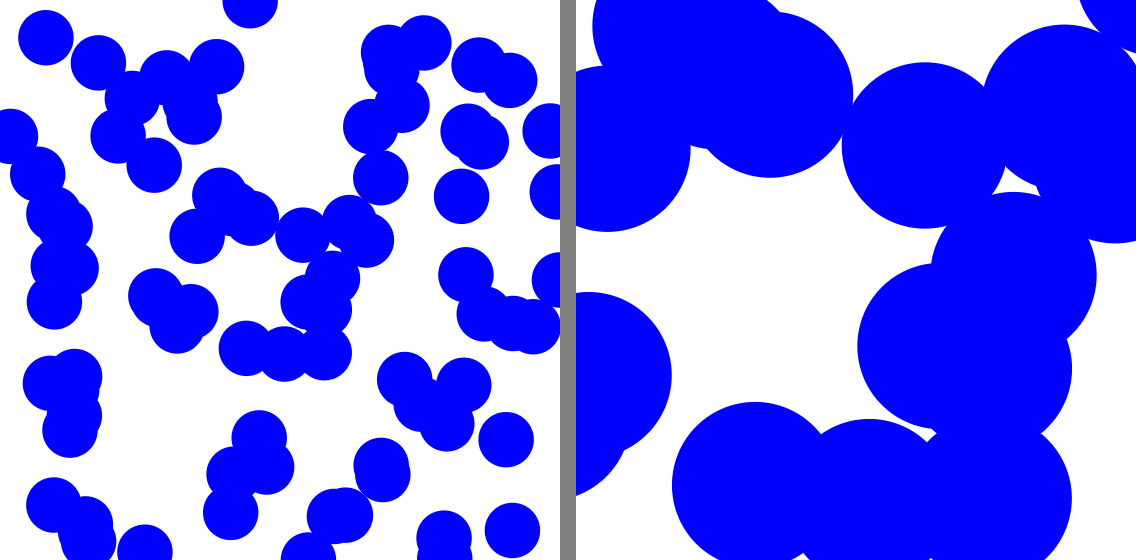
Left, the full canvas; right, a detail of the centre.
This pattern is drawn by a WebGL 1 fragment shader. Its source:

```glsl
precision highp float;

uniform vec2 u_resolution;

const vec3 PAPER_COLOR = vec3(1.0);
const vec3 DISC_COLOR = vec3(0.0, 0.0, 1.0);
const float DISC_RADIUS = 0.0495;  // fraction of the canvas
const int BLOCKS = 4;              // blocks along each side
const int DISCS_PER_BLOCK = 5;
const float SEED = 3.7;

// Two independent values in 0..1 from a block and an index.
vec2 hash2(vec3 key) {
  vec3 k = key + SEED;
  return fract(sin(vec2(dot(k, vec3(127.1, 311.7, 74.7)),
                        dot(k, vec3(269.5, 183.3, 246.1)))) * 43758.5453);
}

// Signed distance to the union of all scattered discs.
float discsDistance(vec2 p) {
  float nearest = 10.0;
  for (int y = 0; y < BLOCKS; y++) {
    for (int x = 0; x < BLOCKS; x++) {
      vec2 block = vec2(float(x), float(y));
      // Free placement inside a block keeps clumps but evens out the density.
      for (int i = 0; i < DISCS_PER_BLOCK; i++) {
        vec2 center = (block + hash2(vec3(block, float(i)))) / float(BLOCKS);
        nearest = min(nearest, distance(p, center));
      }
    }
  }
  return nearest - DISC_RADIUS;
}

void main() {
  float canvasSize = min(u_resolution.x, u_resolution.y);
  vec2 p = gl_FragCoord.xy / canvasSize;

  // Blend across one pixel at the rim.
  float coverage = clamp(0.5 - discsDistance(p) * canvasSize, 0.0, 1.0);
  gl_FragColor = vec4(mix(PAPER_COLOR, DISC_COLOR, coverage), 1.0);
}
```
